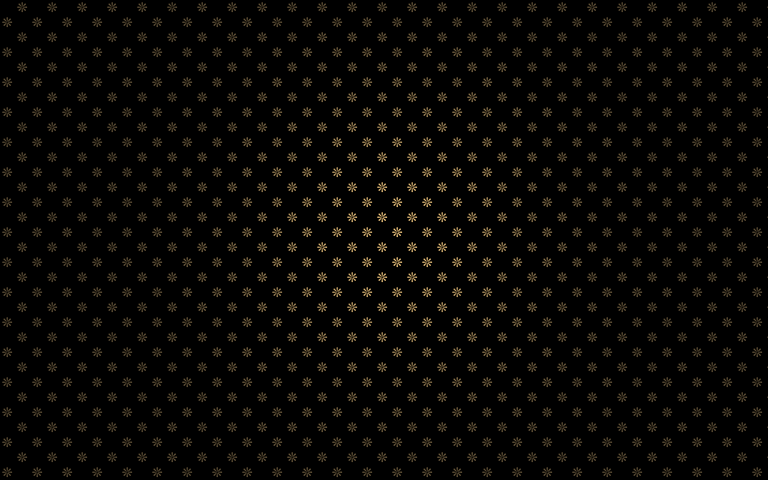
Give the GLSL for this pattern, as a WebGL 2 fragment shader.

```glsl
#version 300 es
precision highp float;
// Small gold eight-petal blossoms on black, set in a staggered lattice.
// Each blossom is one teardrop folded around its centre; a soft radial
// glow lights the middle, and a grid of subsamples smooths the edges.

uniform vec2 u_resolution;
out vec4 fragColor;

const float TAU = 6.2831853;
const float ROWS = 16.0;                        // lattice cells per canvas height
const vec2 LATTICE_ORIGIN = vec2(0.24, 0.26);   // in cells
const float BLOSSOM_RADIUS = 0.166;             // in cells
const float PETALS = 8.0;
const int SUBSAMPLES = 4;

const vec3 BACKGROUND = vec3(0.0);
const vec3 GOLD_DIM = vec3(0.37, 0.31, 0.21);
const vec3 GOLD_LIT = vec3(0.96, 0.79, 0.50);

// Hash without sine, 0 to 1
float hash21(vec2 p) {
    vec3 q = fract(vec3(p.xyx) * 0.1031);
    q += dot(q, q.yzx + 33.33);
    return fract((q.x + q.y) * q.z);
}

// Rotates p into the sector centred on the x axis
vec2 foldSectors(vec2 p, float count) {
    float sector = TAU / count;
    float angle = mod(atan(p.y, p.x) + 0.5 * sector, sector) - 0.5 * sector;
    return length(p) * vec2(cos(angle), sin(angle));
}

// Teardrop along x, widening from radius r0 at x0 to r1 at x1
float teardrop(vec2 p, float x0, float x1, float r0, float r1) {
    float t = clamp((p.x - x0) / (x1 - x0), 0.0, 1.0);
    return length(p - vec2(mix(x0, x1, t), 0.0)) - mix(r0, r1, t);
}

// Signed distance to a blossom of unit radius
float blossom(vec2 p) {
    return teardrop(foldSectors(p, PETALS), 0.20, 0.85, 0.05, 0.145);
}

// Offset from the nearest lattice point in xy, its identity in zw
vec4 staggeredCell(vec2 p) {
    vec2 idA = round(p);
    vec2 idB = round(p - 0.5) + 0.5;
    vec2 a = p - idA;
    vec2 b = p - idB;
    return dot(a, a) < dot(b, b) ? vec4(a, idA) : vec4(b, idB);
}

// Gold tone from the central glow
vec3 goldAt(vec2 p, vec2 centre) {
    vec2 d = (p - centre) / 0.29;
    return mix(GOLD_DIM, GOLD_LIT, exp(-dot(d, d)));
}

vec3 patternColor(vec2 p, vec2 centre, float pixel) {
    vec4 cell = staggeredCell(p * ROWS - LATTICE_ORIGIN);
    vec2 local = cell.xy / BLOSSOM_RADIUS;
    float edge = 0.5 * pixel * ROWS / BLOSSOM_RADIUS / float(SUBSAMPLES);
    float cover = 1.0 - smoothstep(-edge, edge, blossom(local));

    // Slight variation between blossoms
    float tone = 0.96 + 0.08 * hash21(cell.zw * 2.0 + 17.0);
    return mix(BACKGROUND, goldAt(p, centre) * tone, cover);
}

void main() {
    float pixel = 1.0 / u_resolution.y;
    vec2 centre = vec2(0.51 * u_resolution.x * pixel, 0.51);

    // Average a grid of samples within the pixel
    vec3 sum = vec3(0.0);
    for (int j = 0; j < SUBSAMPLES; j++) {
        for (int i = 0; i < SUBSAMPLES; i++) {
            vec2 offset = (vec2(i, j) + 0.5) / float(SUBSAMPLES) - 0.5;
            vec2 p = (gl_FragCoord.xy + offset) * pixel;
            sum += patternColor(p, centre, pixel);
        }
    }
    fragColor = vec4(sum / float(SUBSAMPLES * SUBSAMPLES), 1.0);
}
```
